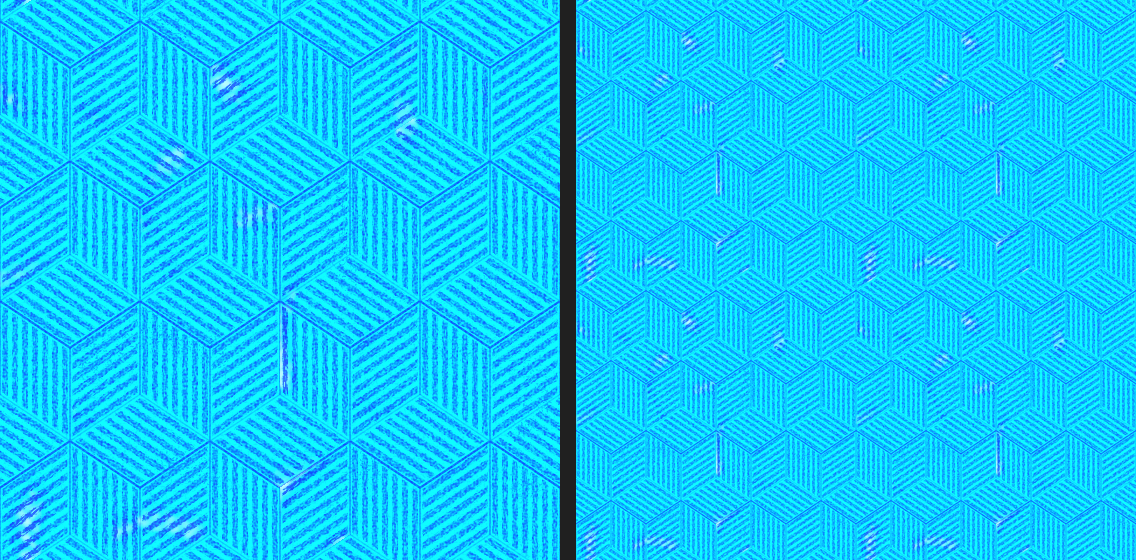
Left, the tile; right, the same tile 2 across and 2 down.
A WebGL 1 fragment shader for this pattern:

```glsl
precision highp float;
// Tumbling-block cubes: a hexagon lattice whose cells split into three rhombic
// faces, each filled with stripes along its own axis. Wrapped gradient noise
// adds print grain, broken stripes, scorched patches and pale glints.

uniform vec2 u_resolution;

const float CELLS = 4.0;             // cubes across and rows down (even, so it tiles)
const vec2 ORIGIN = vec2(0.0, 0.516); // front corner of the first cube
const float SLOPE = 2.0 / 3.0;       // rise of the slanted edges, also the side length
const float STRIPES = 7.0;           // stripes per face
const float STRIPE_HALF = 0.25;      // half width of a stripe, in stripe periods
const float INSET = 0.035;           // gap between stripe ends and face edge
const float V_LINE = 0.007;          // half widths of the edge lines, in cells
const float SIDE_LINE = 0.005;
const float BACK_LINE = 0.004;
const float GRAIN_CELLS = 240.0;     // whole numbers, so the noise wraps
const float PATCH_CELLS = 9.0;
const float STRIPE_TONE = 0.54;      // 0 is deep blue, 1 is bright cyan
const vec3 DEEP = vec3(0.07, 0.30, 1.0);
const vec3 MIDDLE = vec3(0.04, 0.64, 1.0);
const vec3 BRIGHT = vec3(0.06, 0.99, 1.0);
const vec3 GLINT = vec3(0.72, 0.98, 1.0);

float hash(vec2 p) {
  vec3 q = fract(vec3(p.xyx) * 0.1031);
  q += dot(q, q.yzx + 33.33);
  return fract((q.x + q.y) * q.z);
}

float cornerSlope(vec2 cell, vec2 offset, float period) {
  float angle = 6.28319 * hash(mod(cell, period) + 3.7);
  return dot(vec2(cos(angle), sin(angle)), offset);
}

// Gradient noise that repeats after a whole number of cells
float noise(vec2 p, float period) {
  vec2 i = floor(p);
  vec2 f = p - i;
  vec2 w = f * f * f * (f * (f * 6.0 - 15.0) + 10.0);
  vec2 e = vec2(1.0, 0.0);
  float low = mix(cornerSlope(i, f, period), cornerSlope(i + e, f - e, period), w.x);
  float high = mix(cornerSlope(i + e.yx, f - e.yx, period),
                   cornerSlope(i + e.xx, f - e.xx, period), w.x);
  return mix(low, high, w.y);
}

// Offset from the front corner of the hexagon that holds p
vec2 cubeOffset(vec2 p) {
  vec2 span = vec2(1.0, 2.0);
  vec2 a = mod(p - ORIGIN + 0.5 * span, span) - 0.5 * span;
  vec2 b = mod(p - ORIGIN, span) - 0.5 * span;
  return abs(a.y) + SLOPE * abs(a.x) < SLOPE ? a : b;
}

float line(float dist, float halfWidth, float pixel) {
  return 1.0 - smoothstep(halfWidth - 0.5 * pixel, halfWidth + 0.7 * pixel, dist);
}

void main() {
  vec2 uv = gl_FragCoord.xy / u_resolution;
  vec2 p = uv * CELLS;
  float pixel = CELLS / u_resolution.y;
  vec2 q = cubeOffset(p);
  vec2 cube = mod(floor((p - q - ORIGIN) * 2.0 + 0.5), 2.0 * CELLS);

  // Face coordinates: x along the stripes, y across them, both 0 to 1
  float rise = (q.y + SLOPE * q.x) / SLOPE;
  float fall = (q.y - SLOPE * q.x) / SLOPE;
  float side = 2.0 * q.x;
  vec2 face;
  float faceId, vDist, sideDist, backDist;
  if (min(rise, fall) > 0.0) {            // top
    face = vec2(fall, rise);
    faceId = 0.0;
    vDist = min(face.x, face.y);
    sideDist = 1.0;
    backDist = 1.0 - max(face.x, face.y);
  } else if (q.x < 0.0) {                 // left
    face = vec2(-rise, side + 1.0);
    faceId = 1.0;
    vDist = face.x;
    sideDist = min(face.y, 1.0 - face.y);
    backDist = 1.0 - face.x;
  } else {                                // right
    face = vec2(side, -fall);
    faceId = 2.0;
    vDist = face.y;
    sideDist = min(face.x, 1.0 - face.x);
    backDist = 1.0 - face.y;
  }
  float wearOfFace = hash(cube + faceId * 17.0 + 5.0);

  // Wear
  float grain = noise(uv * GRAIN_CELLS, GRAIN_CELLS);
  float blotch = noise(uv * 64.0, 64.0);
  float wear = noise(uv * PATCH_CELLS, PATCH_CELLS);
  float streak = noise(face * vec2(14.0, 40.0) + cube * 23.0 + faceId * 61.0, 512.0);
  float scorch = smoothstep(0.12, 0.5, wear) * smoothstep(0.3, 0.8, wearOfFace);
  float glint = smoothstep(0.3, 0.52, wear + 0.12 * blotch) * smoothstep(0.4, 0.7, wearOfFace);
  float dust = smoothstep(0.15, 0.45, -wear);

  // Stripes with ragged rims
  float across = abs(fract(face.y * STRIPES) - 0.5) + 0.10 * grain + 0.08 * streak;
  float soft = 0.04 + 7.0 * pixel;
  float stripe = 1.0 - smoothstep(STRIPE_HALF - soft, STRIPE_HALF + soft, across);
  float endDist = min(face.x, 1.0 - face.x) - INSET;
  stripe *= smoothstep(-pixel, pixel, endDist + 0.02 * grain);
  stripe *= 1.0 - 0.7 * smoothstep(0.25, 0.5, streak + 0.3 * blotch + 0.1 * wearOfFace);

  float rim = smoothstep(0.12, 0.22, across);
  float ink = STRIPE_TONE + 0.65 * grain + 0.35 * streak - 0.08 * rim - 0.5 * scorch;
  float ground = 1.0 - (0.25 + 0.8 * dust) * max(grain + 0.5 * blotch - 0.1, 0.0) - 0.12 * scorch;
  float tone = mix(ground, ink, stripe);

  // Edges: strong front V, thinner uprights, faint back edges
  float chip = 0.85 + 0.5 * grain;
  tone = mix(tone, 0.55, 0.7 * chip * line(0.55 * backDist, BACK_LINE, pixel));
  tone = mix(tone, 0.28, 0.8 * chip * line(0.5 * sideDist, SIDE_LINE, pixel));
  tone = mix(tone, 0.06, chip * line(0.55 * vDist, V_LINE, pixel));

  tone = clamp(tone, 0.0, 1.0);
  vec3 color = mix(DEEP, MIDDLE, min(tone * 2.0, 1.0));
  color = mix(color, BRIGHT, max(tone * 2.0 - 1.0, 0.0));
  color = mix(color, GLINT, glint * (1.0 - 0.8 * stripe));
  gl_FragColor = vec4(color, 1.0);
}
```
